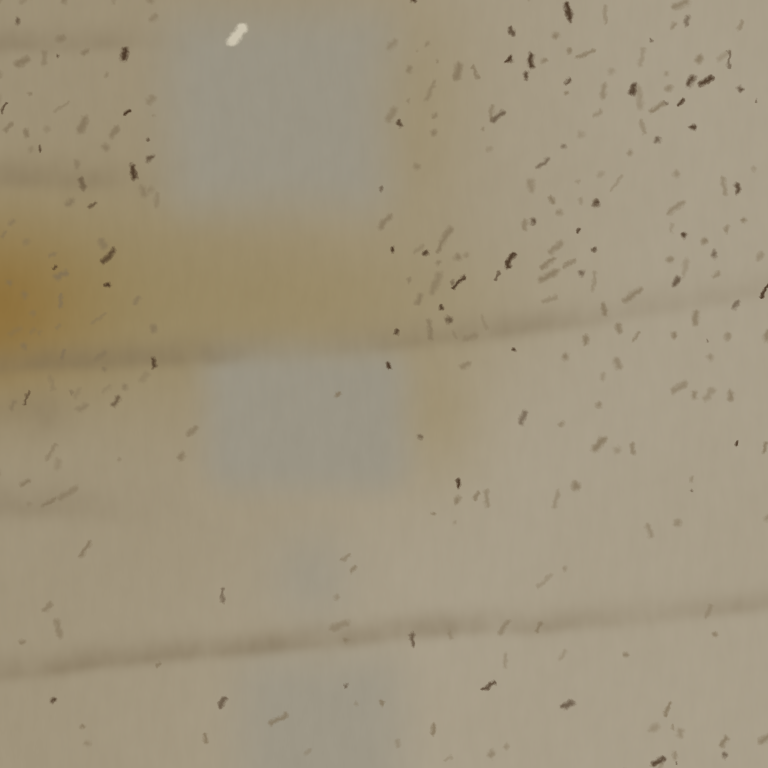
Give the GLSL for this texture, as a Shadertoy shader.

```glsl
#define PALE vec3(0.660, 0.620, 0.540)
#define TAN vec3(0.612, 0.562, 0.462)
#define OCHRE vec3(0.580, 0.512, 0.350)
#define RUST vec3(0.545, 0.420, 0.205)
#define GREY vec3(0.602, 0.580, 0.520)
#define SEAM vec3(0.490, 0.430, 0.335)
#define SPECK vec3(0.270, 0.200, 0.140)
#define CHIP vec3(0.800, 0.770, 0.690)
#define SPECK_CELLS 32.0
#define SPECK_LEAN 1.15

vec3 hash3(vec2 p) {
    vec3 q = fract(p.xyx * vec3(0.1031, 0.1030, 0.0973));
    q += dot(q, q.yxz + 33.33);
    return fract((q.xxy + q.yzz) * q.zyx);
}

// Layered sines, about -1 to 1
float waves(vec2 p) {
    float sum = 0.0, amp = 0.5;
    for (int i = 0; i < 4; i++) {
        sum += amp * sin(p.x + 1.3 * sin(p.y * 0.8)) * sin(p.y + 1.1 * sin(p.x * 0.7));
        p = mat2(1.5, 1.1, -1.1, 1.5) * p + 2.7;
        amp *= 0.6;
    }
    return sum;
}

float blob(vec2 p, vec2 center, vec2 radius) {
    vec2 d = (p - center) / radius;
    return exp(-dot(d, d));
}

float softBox(vec2 p, vec2 center, vec2 halfSize, float blur) {
    vec2 d = abs(p - center) - halfSize + 0.04;
    float dist = length(max(d, 0.0)) + min(max(d.x, d.y), 0.0) - 0.04;
    return 1.0 - smoothstep(-blur, blur, dist);
}

float segment(vec2 p, vec2 a, vec2 b) {
    vec2 ab = b - a;
    return length(p - a - ab * clamp(dot(p - a, ab) / dot(ab, ab), 0.0, 1.0));
}

// Dark core with a wider fade on the upper side
float seam(float offset, float width) {
    float w = offset > 0.0 ? width * 2.0 : width;
    return exp(-offset * offset / (w * w));
}

float upperJoint(vec2 p) {
    return p.y - 0.522 - 0.03 * p.x - 0.07 * p.x * p.x;
}

// Scattered ragged flecks, gathered in loose clusters
float specks(vec2 uv, float cells, float amount, float size, float seed) {
    vec2 p = uv * cells, home = floor(p);
    vec2 ragged = p + 0.10 * vec2(waves(p * 6.0 + seed), waves(p.yx * 6.5 - seed));
    float cover = 0.0;
    for (int y = -1; y <= 1; y++)
    for (int x = -1; x <= 1; x++) {
        vec2 id = home + vec2(x, y);
        vec3 place = hash3(id + seed), form = hash3(id + seed + 71.7);
        vec2 spot = id + 0.1 + 0.8 * place.xy, at = spot / cells;
        float cluster = clamp(0.7 + 1.3 * waves(at * 23.0 + seed), 0.15, 1.7);
        float zone = mix(0.3, 1.0, smoothstep(0.3, 0.55, at.y));
        zone *= 1.0 - 0.92 * softBox(at, vec2(0.36, 0.67), vec2(0.15, 0.38), 0.05);
        zone += 1.2 * blob(at, vec2(0.63, 0.55), vec2(0.10, 0.02));
        zone += 2.0 * blob(at, vec2(0.90, 0.00), vec2(0.14, 0.02));
        float present = step(place.z, amount * zone * cluster);
        float angle = SPECK_LEAN + (form.x - 0.5) * 1.6;
        vec2 reach = vec2(cos(angle), sin(angle)) * size * form.y * form.y * 1.7;
        float dist = segment(ragged, spot - reach, spot + reach);
        float radius = size * (0.55 + 0.6 * form.z);
        float mark = 1.0 - smoothstep(0.0, radius, dist);
        cover = max(cover, present * mark * (0.4 + 0.6 * fract(form.z * 7.0)));
    }
    return cover;
}

void mainImage(out vec4 fragColor, in vec2 fragCoord) {
    vec2 uv = fragCoord / iResolution.xy;
    float cloud = waves(uv * 7.0 + 1.0);
    vec2 warped = uv + 0.008 * vec2(waves(uv.yx * 12.0), cloud);

    // Stained ground, warm at the left and pale at the right
    float left = 1.0 - smoothstep(0.0, 0.72, uv.x - 0.22 * smoothstep(0.2, 0.8, uv.y));
    vec3 color = mix(PALE, TAN, clamp(left * mix(0.65, 1.2, uv.y) + 0.12 * cloud, 0.0, 1.0));
    color = mix(color, OCHRE, 0.80 * blob(warped, vec2(0.02, 0.61), vec2(0.34, 0.14)));
    color = mix(color, OCHRE, 0.45 * blob(warped, vec2(0.42, 0.61), vec2(0.24, 0.08)));
    color = mix(color, OCHRE, 0.28 * blob(warped, vec2(0.55, 0.84), vec2(0.06, 0.16)));
    color = mix(color, OCHRE, 0.36 * blob(warped, vec2(0.57, 0.46), vec2(0.06, 0.09)));
    color = mix(color, RUST, 0.80 * blob(warped, vec2(-0.03, 0.60), vec2(0.14, 0.10)));

    // Cool grey patches with diffuse borders
    float patches = softBox(warped, vec2(0.36, 0.855), vec2(0.140, 0.125), 0.055);
    patches = max(patches, softBox(warped, vec2(0.40, 0.455), vec2(0.13, 0.09), 0.035));
    patches = max(patches, 0.8 * softBox(warped, vec2(0.415, 0.04), vec2(0.105, 0.10), 0.05));
    patches = max(patches, 0.65 * blob(warped, vec2(0.405, 0.25), vec2(0.055, 0.065)));
    color = mix(color, GREY, 0.92 * patches);

    // Broken horizontal joints and their faint shadows
    float fade = 1.0 - 0.65 * smoothstep(0.5, 0.9, uv.x);
    float rough = clamp(0.75 + 0.5 * waves(uv * vec2(32.0, 24.0)), 0.2, 1.3);
    float lower = warped.y - 0.125 - 0.09 * uv.x;
    float gap = 1.0 - 0.65 * blob(uv, vec2(0.40, 0.55), vec2(0.12, 0.10));
    color = mix(color, SEAM, 0.50 * fade * gap * rough * seam(upperJoint(warped), 0.012));
    color = mix(color, SEAM, 0.44 * mix(1.0, fade, 0.6) * rough * seam(lower, 0.011));
    float edgeFade = 1.0 - smoothstep(0.02, 0.28, uv.x);
    float shadows = seam(warped.y - 0.765, 0.013) + seam(warped.y - 0.945, 0.011)
        + 0.7 * seam(warped.y - 0.335, 0.016) + blob(warped, vec2(0.04, 0.455), vec2(0.06, 0.03));
    color = mix(color, SEAM, 0.44 * edgeFade * rough * shadows);

    // Fine weave, flecks and one pale chip
    color += 0.005 * waves(uv * vec2(190.0, 45.0)) + 0.004 * waves(uv * 75.0);
    color = mix(color, SEAM, 0.7 * specks(uv, SPECK_CELLS * 1.3, 0.30, 0.30, 13.0));
    color = mix(color, SPECK, 0.95 * specks(uv, SPECK_CELLS, 0.22, 0.20, 47.0));
    float chip = segment(uv, vec2(0.302, 0.947), vec2(0.315, 0.963)) + 0.003 * waves(uv * 180.0);
    color = mix(color, CHIP, 1.0 - smoothstep(0.003, 0.010, chip));

    fragColor = vec4(color, 1.0);
}
```
